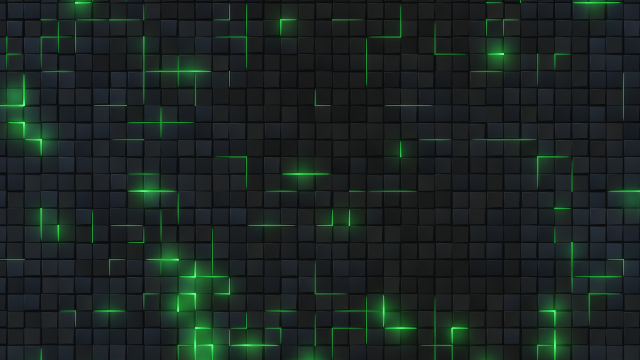
This background is drawn by a WebGL 2 fragment shader. Its source:

```glsl
#version 300 es
precision highp float;

uniform vec2 u_resolution;
out vec4 fragColor;

vec3 hash(vec3 p) {
    p = fract(p * vec3(0.1031, 0.1030, 0.0973));
    p += dot(p, p.yxz + 33.33);
    return fract((p.xxy + p.yxx) * p.zyx);
}

float valueNoise(vec2 p, float seed) {
    vec2 i = floor(p);
    vec2 f = smoothstep(0.0, 1.0, p - i);
    float low = mix(hash(vec3(i, seed)).x, hash(vec3(i + vec2(1, 0), seed)).x, f.x);
    float high = mix(hash(vec3(i + vec2(0, 1), seed)).x, hash(vec3(i + 1.0, seed)).x, f.x);
    return mix(low, high, f.y);
}

float boxDistance(vec2 p, vec2 halfSize) {
    vec2 d = abs(p) - halfSize;
    return length(max(d, 0.0)) + min(max(d.x, d.y), 0.0);
}

// Dark block with its own size, shift, tilt and tint
vec3 tileColor(vec2 grid, float aa) {
    vec2 id = floor(grid);
    vec3 shape = hash(vec3(id, 7.0));
    vec3 tone = hash(vec3(id, 13.0));
    vec2 q = grid - id - 0.5 - (shape.xy - 0.5) * 0.08;
    float d = boxDistance(q, vec2(0.44 + 0.03 * shape.z)) - 0.01;

    // Bluer and lighter towards the sides, neutral and darker in the middle
    float side = smoothstep(2.0, 17.0, abs(id.x - 18.0));
    float region = 0.55 * valueNoise(id / 6.0, 21.0) + 0.45 * side;
    float blue = smoothstep(0.3, 0.95, 0.75 * region + 0.4 * tone.x);
    vec3 face = mix(vec3(0.108, 0.112, 0.110), vec3(0.098, 0.120, 0.148), blue);
    face *= 0.70 + 0.36 * tone.y + 0.44 * region;
    face *= 1.0 + dot(q, tone.zx - 0.5) * 0.3 + q.y * 0.12;

    // Thin light rim on the upper left, shade on the lower right
    float rim = smoothstep(-0.06, -0.02, d);
    float facing = clamp((q.y - q.x) * 1.6, -1.0, 1.0);
    face *= 1.0 + rim * facing * (0.15 + 0.5 * tone.z);
    float inside = 1.0 - smoothstep(-aa, aa, d);
    return mix(vec3(0.042, 0.046, 0.050), face, inside);
}

// One lit arm along x from -back to ahead: x = line, y = soft spill
vec2 armLight(vec2 q, float back, float ahead, float power, float aa) {
    float t = q.x < 0.0 ? -q.x / max(back, 0.04) : q.x / max(ahead, 0.04);
    float taper = max(1.0 - t * t, 0.0);
    float width = 0.020 + (0.012 + 0.025 * power) * taper;
    float line = 1.0 - smoothstep(width - aa * 0.5, width + aa * 0.5, abs(q.y));
    line *= smoothstep(0.0, 0.3, taper) * mix(0.55, 1.0, min(power * 2.0 + 0.4 * taper, 1.0));
    return vec2(line, exp(-q.y * q.y * 30.0) * taper * (0.07 + 0.45 * power));
}

// Lit corners with arms along the gaps: x = line, y = glow, z = hot core
vec3 edgeLight(vec2 grid, float aa) {
    vec2 base = floor(grid);
    vec3 light = vec3(0.0);
    for (int y = -2; y <= 3; y++) {
        for (int x = -2; x <= 3; x++) {
            vec2 id = base + vec2(x, y);
            vec3 h = hash(vec3(id, 51.0));
            float cluster = smoothstep(0.25, 0.75, valueNoise(id / 4.5, 35.0));
            if (h.x > mix(0.05, 0.19, cluster)) continue;
            vec3 arm = hash(vec3(id, 64.0));
            vec2 q = (grid - id) * (step(0.5, fract(arm.xy * 7.0)) * 2.0 - 1.0);
            float power = smoothstep(0.5, 1.0, h.y) * (0.45 + 0.55 * cluster);

            // Straight across, straight up, or bent at the corner
            float ahead = arm.x > 0.7 ? 2.0 : 1.0;
            float back = arm.y > 0.55 ? 1.0 : 0.0;
            vec2 lit = vec2(0.0);
            if (h.z < 0.68) lit = armLight(q, h.z < 0.34 ? back : 0.0, ahead, power, aa);
            if (h.z > 0.34) {
                vec2 upright = armLight(q.yx, h.z > 0.68 ? back : 0.0, ahead, power, aa);
                lit = vec2(max(lit.x, upright.x), lit.y + upright.y);
            }

            // Halo pulled slightly towards the arms
            vec2 lean = vec2(h.z < 0.68, h.z > 0.34) * (ahead - back) * 0.25;
            float r2 = dot(q - lean, q - lean);
            float glow = (0.65 * exp(-r2 * 1.4) + 0.6 * exp(-r2 * 5.0)) * power;
            float core = exp(-dot(q, q) * 10.0) * power * lit.x;
            light = vec3(max(light.x, lit.x), light.y + glow + lit.y, max(light.z, core));
        }
    }
    return light;
}

void main() {
    // About 37.4 columns by 21 rows
    vec2 grid = gl_FragCoord.xy / u_resolution.y * 21.02 - vec2(0.40, 0.86);
    float aa = 21.02 / u_resolution.y;

    vec3 color = tileColor(grid, aa);
    vec3 light = edgeLight(grid, aa);
    color += vec3(0.035, 0.50, 0.09) * (1.0 - exp(-light.y * 0.95));
    color = mix(color, vec3(0.16, 0.78, 0.27), light.x);
    color += vec3(0.25, 0.25, 0.28) * light.z;
    fragColor = vec4(min(color, 1.0), 1.0);
}
```
